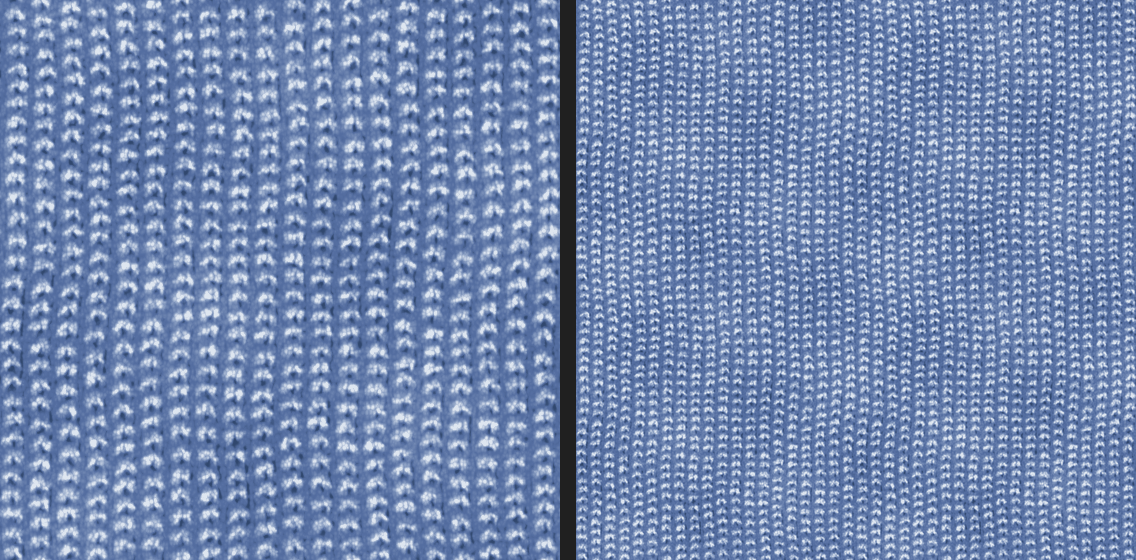
Left: one tile. Right: repeated 2 by 2.
This texture is drawn by a WebGL 1 fragment shader. Its source:

```glsl
precision highp float;
uniform vec2 u_resolution;

const float TAU = 6.2831853;
const vec2 STITCHES = vec2(20.0, 29.0);
const vec3 SHADOW = vec3(0.19, 0.28, 0.43);
const vec3 YARN = vec3(0.33, 0.43, 0.63);
const vec3 LIGHT = vec3(0.55, 0.63, 0.77);
const vec3 GLINT = vec3(0.87, 0.90, 0.94);

vec2 hash2(vec2 p) {
  vec3 q = fract(p.xyx * vec3(0.1031, 0.1030, 0.0973));
  q += dot(q, q.yzx + 33.33);
  return fract((q.xx + q.yz) * q.zy);
}

// Distance to the nearest scattered point, wrapping after period cells
float cellular(vec2 uv, vec2 period, float seed) {
  vec2 p = uv * period;
  vec2 cell = floor(p);
  float nearest = 2.0;
  for (int j = -1; j <= 1; j++) {
    for (int i = -1; i <= 1; i++) {
      vec2 id = cell + vec2(float(i), float(j));
      vec2 point = id + hash2(mod(id, period) + seed);
      nearest = min(nearest, distance(p, point));
    }
  }
  return nearest;
}

// Soft ellipse with its long axis turned by angle
float lobe(vec2 p, vec2 radius, float angle) {
  float c = cos(angle);
  float s = sin(angle);
  vec2 e = vec2(c * p.x + s * p.y, c * p.y - s * p.x) / radius;
  return exp(-dot(e, e));
}

// One stitch: x is the lit yarn, y is the hollow below its peak
vec2 stitch(vec2 p, vec2 id) {
  vec2 shift = hash2(id + 11.0) - 0.5;
  vec2 gain = 0.72 + 0.42 * hash2(id + 57.0);
  float turn = 0.5 * (hash2(id + 83.0).x - 0.5);
  p -= shift * vec2(0.08, 0.12);
  float left = lobe(p - vec2(-0.14, 0.0), vec2(0.25, 0.15), 0.72 + turn);
  float right = lobe(p - vec2(0.18, 0.0), vec2(0.21, 0.13), -0.95 + turn);
  float hollow = lobe(p - vec2(0.04, -0.22), vec2(0.11, 0.13), 0.0);
  return vec2(max(left * gain.x, right * gain.y), hollow);
}

// Stitches stacked along wavering columns
vec2 knit(vec2 uv, vec2 ruffle) {
  vec2 p = uv * STITCHES;
  p.x += 0.10 * sin(TAU * uv.y) + 0.05 * sin(TAU * (3.0 * uv.y + uv.x));
  p.y += 0.25 * sin(TAU * (uv.x + uv.y)) + 0.12 * sin(TAU * (4.0 * uv.x - 2.0 * uv.y));
  float column = mod(floor(p.x), STITCHES.x);
  p.y += 0.8 * hash2(vec2(column, 5.0)).x;
  float x = fract(p.x) - 0.5;
  float row = floor(p.y);
  float aspect = STITCHES.x / STITCHES.y;
  vec2 sum = vec2(0.0);
  for (int j = -1; j <= 1; j++) {
    float r = row + float(j);
    vec2 local = vec2(x, (p.y - r - 0.5) * aspect) + ruffle;
    sum = max(sum, stitch(local, vec2(column, mod(r, STITCHES.y))));
  }
  return sum * smoothstep(0.5, 0.37, abs(x));
}

// Dark groove on both sides of a column, deeper on the right
float groove(vec2 uv) {
  float x = uv.x * STITCHES.x + 0.10 * sin(TAU * uv.y) + 0.05 * sin(TAU * (3.0 * uv.y + uv.x));
  float d = fract(x) - 0.5;
  return smoothstep(0.12, 0.0, abs(d - 0.37)) + 0.5 * smoothstep(0.10, 0.0, abs(d + 0.39));
}

vec3 yarnColor(float tone) {
  vec3 c = mix(SHADOW, YARN, smoothstep(0.0, 0.30, tone));
  c = mix(c, LIGHT, clamp((tone - 0.30) / 0.30, 0.0, 1.0));
  return mix(c, GLINT, clamp((tone - 0.60) / 0.40, 0.0, 1.0));
}

void main() {
  vec2 uv = gl_FragCoord.xy / u_resolution;

  // Fuzz of the fibres, coarse and fine
  float tuft = cellular(uv, vec2(64.0, 70.0), 3.0);
  float tangle = cellular(uv, vec2(76.0, 60.0), 29.0);
  float fibre = cellular(uv, vec2(150.0, 120.0), 71.0);
  vec2 ruffle = 0.16 * (vec2(tuft, tangle) - 0.5);

  // Light and shade of the knit
  vec2 relief = knit(uv, ruffle);
  float patches = 0.03 * sin(TAU * (uv.x + 2.0 * uv.y)) + 0.03 * sin(TAU * (2.0 * uv.x - uv.y));
  float tone = 0.31 + patches;
  tone += relief.x * (0.88 - 0.62 * (fibre - 0.2));
  tone -= 0.30 * relief.y * (1.0 - 0.6 * relief.x);
  tone -= 0.26 * groove(uv) * (1.0 - relief.x) * smoothstep(0.25, 0.75, tangle);
  tone += 0.14 * (0.48 - fibre) + 0.12 * (0.48 - tuft);

  gl_FragColor = vec4(yarnColor(tone), 1.0);
}
```
